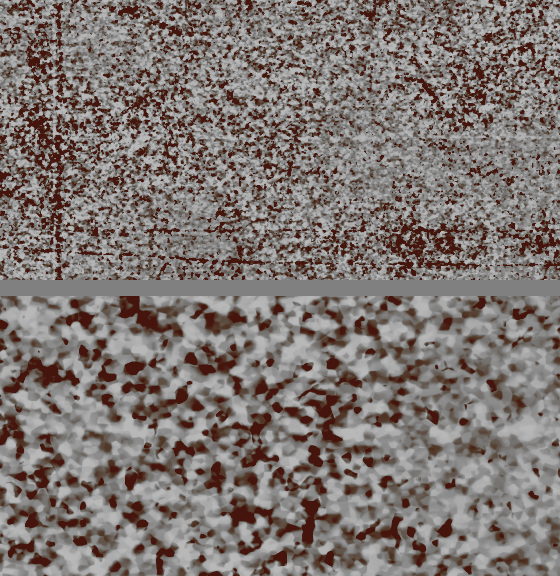
Top, the full canvas; bottom, a detail of the centre.
A Shadertoy shader for this texture:

```glsl
// Weathered grey metal sheet: flaky grain, rust specks, scratches and corroded seams.

vec3 hash3(vec2 p) {
    vec3 q = fract(p.xyx * vec3(0.1031, 0.1030, 0.0973));
    q += dot(q, q.yxz + 33.33);
    return fract((q.xxy + q.yzz) * q.zyx);
}

// Soft cellular noise: each cell has a random value, blended at its borders.
float cells(vec2 p, float sharpness, float seed) {
    vec2 id = floor(p), f = p - id;
    float sum = 0.0, total = 0.0;
    for (int y = -1; y <= 1; y++)
    for (int x = -1; x <= 1; x++) {
        vec2 o = vec2(x, y);
        vec3 h = hash3(id + o + seed);
        vec2 d = o + h.xy - f;
        float w = exp(-sharpness * dot(d, d));
        sum += w * h.z;
        total += w;
    }
    return sum / total;
}

// Soft line from a to b.
float stroke(vec2 p, vec2 a, vec2 b, float width) {
    vec2 v = b - a;
    float t = clamp(dot(p - a, v) / dot(v, v), 0.0, 1.0);
    float d = length(p - a - v * t) / width;
    return exp(-d * d);
}

// Soft elliptical patch.
float patchAt(vec2 p, vec2 center, vec2 size) {
    vec2 d = (p - center) / size;
    return exp(-dot(d, d));
}

float wobble(float t, float seed) {
    return sin(t * 13.0 + seed) + 0.6 * sin(t * 31.0 + seed * 2.3) + 0.4 * sin(t * 79.0 + seed);
}

// Corroded seams and dark scratches.
float darkMarks(vec2 p) {
    vec2 q = p + 0.0015 * vec2(wobble(p.y, 1.0), wobble(p.x, 4.0));
    float m = 0.85 * stroke(q, vec2(0.213, -0.1), vec2(0.213, 1.1), 0.010);
    m += 0.8 * stroke(q, vec2(0.0, 0.115), vec2(0.36, 0.094), 0.005);
    m += stroke(q, vec2(0.36, 0.094), vec2(0.90, 0.062), 0.005);
    m += stroke(q, vec2(0.90, 0.062), vec2(2.0, 0.052), 0.005);
    m += 0.75 * stroke(q, vec2(0.22, 0.177), vec2(2.0, 0.175), 0.005);
    m += 0.9 * stroke(q, vec2(0.36, 0.98), vec2(0.48, 0.955), 0.015);
    m += 0.9 * stroke(q, vec2(0.48, 0.955), vec2(0.65, 0.875), 0.011);
    m += 0.9 * stroke(q, vec2(1.42, 0.727), vec2(1.50, 0.708), 0.009);
    m += stroke(q, vec2(1.50, 0.708), vec2(1.565, 0.63), 0.010);
    return m;
}

// Pale scratches.
float lightMarks(vec2 p) {
    vec2 q = p + 0.001 * vec2(wobble(p.y, 2.0), wobble(p.x, 7.0));
    float m = 0.8 * stroke(q, vec2(0.194, 0.0), vec2(0.194, 0.93), 0.005);
    m += stroke(q, vec2(0.0, 0.945), vec2(0.19, 0.925), 0.006);
    m += stroke(q, vec2(1.50, 0.620), vec2(1.80, 0.617), 0.005);
    m += 0.7 * stroke(q, vec2(0.62, 0.872), vec2(0.95, 0.835), 0.004);
    m += 0.4 * stroke(q, vec2(0.0, 0.615), vec2(1.5, 0.620), 0.004);
    m += 0.4 * stroke(q, vec2(0.2, 0.505), vec2(2.0, 0.510), 0.004);
    return m;
}

// How far rust has spread around a point.
float rustDensity(vec2 p) {
    float leftPanel = 1.0 - smoothstep(0.17, 0.24, p.x);
    float drift = cells(p * vec2(12.0, 11.0), 4.0, 11.0) - 0.5;
    float d = drift * mix(0.28, 0.5, leftPanel) + 0.08 * leftPanel;
    d += 0.19 * patchAt(p, vec2(1.65, 0.13), vec2(0.55, 0.036));
    d += 0.15 * patchAt(p, vec2(0.76, 0.57), vec2(0.12, 0.03));
    d += 0.18 * patchAt(p, vec2(0.82, 0.245), vec2(0.06, 0.025));
    d += 0.16 * patchAt(p, vec2(1.04, 0.70), vec2(0.03, 0.05));
    d += 0.12 * patchAt(p, vec2(1.62, 0.59), vec2(0.14, 0.03));
    d += 0.14 * patchAt(p, vec2(0.16, 0.82), vec2(0.04, 0.12));
    return d + 0.40 * darkMarks(p);
}

// Tone ramp from deep rust through brown to pale grey.
vec3 metalRamp(float t) {
    vec3 c = mix(vec3(0.27, 0.08, 0.05), vec3(0.32, 0.22, 0.16), smoothstep(-1.95, -1.3, t));
    c = mix(c, vec3(0.38, 0.33, 0.29), smoothstep(-1.3, -0.9, t));
    c = mix(c, vec3(0.46, 0.45, 0.44), smoothstep(-0.9, -0.4, t));
    c = mix(c, vec3(0.55), smoothstep(-0.4, 0.3, t));
    c = mix(c, vec3(0.67), smoothstep(0.3, 1.2, t));
    return mix(c, vec3(0.72), smoothstep(1.2, 2.2, t));
}

void mainImage(out vec4 fragColor, in vec2 fragCoord) {
    vec2 p = fragCoord / iResolution.y;

    // Flaky grey grain, with contrast that drifts over the sheet.
    float coarse = cells(p * vec2(68.0, 84.0), 6.5, 3.0);
    float fine = cells(p * vec2(124.0, 142.0), 6.5, 57.0);
    float grain = (0.55 * coarse + 0.45 * fine - 0.5) / 0.145;
    float contrast = 0.80 + 0.9 * (cells(p * 3.5, 4.0, 23.0) - 0.5);
    float streak = cells(p * vec2(4.0, 100.0), 7.0, 71.0) - 0.5;
    float tone = 0.2 + grain * contrast + streak * 0.6;
    tone += 1.3 * lightMarks(p) - 0.25 * patchAt(p, vec2(1.3, 0.13), vec2(1.0, 0.04));

    // Rust spots grow where the density is high.
    float spots = 0.65 * cells(p * vec2(80.0, 78.0), 6.5, 91.0)
                + 0.35 * cells(p * vec2(126.0, 130.0), 6.5, 137.0);
    float rust = smoothstep(0.65, 0.87, spots + rustDensity(p) - 0.12 * lightMarks(p));
    fragColor = vec4(metalRamp(tone - 2.7 * rust), 1.0);
}
```
